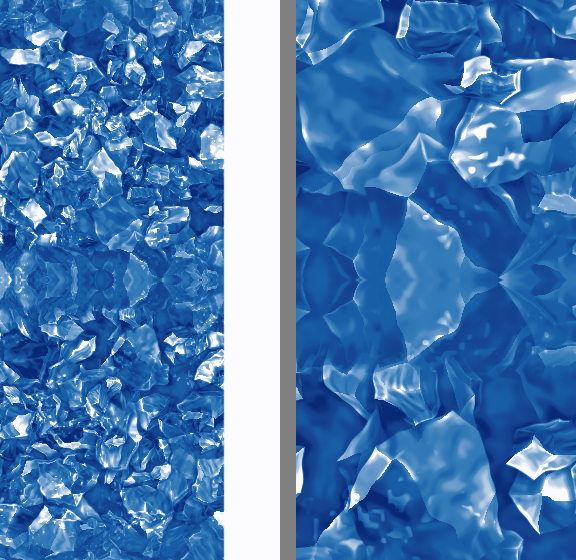
Left: the whole. Right: its middle third, enlarged.
Reproduce this texture procedurally as a Shadertoy shader.

```glsl
// A heap of broken blue glass filling a tall panel, with a plain white strip at right.
// Each shard is a small convex polyhedron: the lowest of its planes picks the facet.
// Layers of jittered shards are painted over each other as a tone, then coloured.

const float TAU = 6.28319;
const float PANEL_WIDTH = 0.8;     // share of the canvas covered by glass
const float MIRROR_Y = 1.0;        // seam height, canvas is 1 wide and 2 high
const float MIRROR_REACH = 0.13;   // height of the reflected band below the seam
const float HAZE = 0.38;           // softening near the seam and both ends
const float SHADOW = 0.5;
const float GLOSS_SHARE = 0.14;    // share of facets reflecting the sky
const float GLOSS_TONE = 0.88;
const float STREAKS = 0.42;
const float RIDGE_LIGHT = 0.34;
const int SIDES = 7;
const int FACES = 9;               // sides plus two top planes

const vec3 DEEP  = vec3(0.03, 0.16, 0.46);
const vec3 NAVY  = vec3(0.08, 0.26, 0.56);
const vec3 ROYAL = vec3(0.09, 0.37, 0.65);
const vec3 AZURE = vec3(0.20, 0.48, 0.72);
const vec3 SKY   = vec3(0.45, 0.63, 0.81);
const vec3 ICE   = vec3(0.71, 0.80, 0.89);
const vec3 WHITE = vec3(0.99, 0.99, 1.00);

float hash(vec2 p) {
    vec3 q = fract(p.xyx * 0.1031);
    q += dot(q, q.yzx + 33.33);
    return fract((q.x + q.y) * q.z);
}

float noise(vec2 p) {
    vec2 i = floor(p), f = fract(p);
    f = f * f * (3.0 - 2.0 * f);
    return mix(mix(hash(i), hash(i + vec2(1, 0)), f.x),
               mix(hash(i + vec2(0, 1)), hash(i + vec2(1, 1)), f.x), f.y);
}

mat2 rotation(float a) {
    return mat2(cos(a), sin(a), -sin(a), cos(a));
}

// Paints one layer of shards over the given tone
float addShards(float tone, vec2 uv, float cell, float presence, float seed) {
    vec2 g = uv / cell, home = floor(g);
    float blur = 0.8 / (iResolution.x * cell);
    for (int j = 1; j >= -1; j--)
    for (int i = -1; i <= 1; i++) {
        vec2 id = home + vec2(i, j), key = id + seed;
        if (hash(key) > presence) continue;
        vec2 centre = id + 0.2 + 0.6 * vec2(hash(key + 7.1), hash(key + 13.7));
        vec2 size = vec2(0.68, mix(0.36, 0.62, hash(key + 29.9)));
        vec2 p = rotation(TAU * hash(key + 21.3)) * (g - centre) / size;

        // Lowest and second lowest plane, and distance to the outline
        float low = 1e3, second = 1e3, edge = 1e3, face = 0.0;
        for (int k = 0; k < FACES; k++) {
            float n = float(k);
            float r1 = hash(key + vec2(n * 3.7, 41.0));
            float r2 = hash(key + vec2(67.0, n * 5.3));
            float h = 0.42 + 0.9 * dot(p, vec2(r1, r2) - 0.5);
            if (k < SIDES) {
                float a = (n + 0.7 * r1) * TAU / float(SIDES);
                float d = mix(0.68, 1.0, r2) - dot(p, vec2(cos(a), sin(a)));
                edge = min(edge, d);
                h = d * mix(0.5, 2.2, fract(r1 * 7.0 + r2 * 5.0));
            }
            if (h < low) { second = low; low = h; face = n; }
            else second = min(second, h);
        }
        if (edge < -0.28) continue;
        tone *= 1.0 - SHADOW * smoothstep(-0.28, 0.0, edge);

        // Facet tone, sheen, fracture streaks and lit ridges
        vec2 faceKey = key + vec2(face * 11.3, face * 4.9 + 83.0);
        float angle = TAU * hash(faceKey + 3.3);
        vec2 q = rotation(angle) * p;
        float lit = mix(0.06, 0.80, hash(faceKey)) + 0.22 * q.x;
        float gloss = step(1.0 - GLOSS_SHARE, hash(faceKey + 17.7));
        lit = mix(lit, GLOSS_TONE + 0.15 * q.y, gloss);
        float streak = noise(q * vec2(3.0, 11.0) + key * 5.0);
        lit += STREAKS * (streak - 0.5) * (1.0 - 0.5 * gloss);
        float chipped = smoothstep(0.35, 0.75, noise(uv * 38.0 + seed));
        float ridge = 1.0 - smoothstep(0.0, 0.07, second - low);
        float rim = 1.0 - smoothstep(0.02, 0.09, edge);
        lit += RIDGE_LIGHT * chipped * max(ridge, rim);
        tone = mix(tone, clamp(lit, 0.0, 1.05), smoothstep(-blur, blur, edge * 0.5));
    }
    return tone;
}

float glassTone(vec2 uv) {
    // Ragged outlines
    uv += 0.018 * (vec2(noise(uv * 17.0), noise(uv * 17.0 + 50.0)) - 0.5);
    uv += 0.007 * (vec2(noise(uv * 60.0), noise(uv * 60.0 + 90.0)) - 0.5);
    float tone = 0.05 + 0.35 * noise(uv * 25.0);
    tone = addShards(tone, uv, 0.12, 0.90, 11.0);
    tone = addShards(tone, uv, 0.19, 0.70, 137.0);
    tone = addShards(tone, uv, 0.16, 0.45, 271.0);
    tone = addShards(tone, uv, 0.075, 0.22, 419.0);
    // Surface grain and small glints
    tone += 0.16 * (noise(uv * 85.0) - 0.5) + 0.14 * (noise(uv * 33.0) - 0.5);
    float glint = noise(uv * 110.0) * (0.4 + 0.8 * noise(uv * 14.0 + 30.0));
    return tone + 0.4 * smoothstep(0.66, 0.9, glint);
}

vec3 glassColour(float t) {
    vec3 c = mix(DEEP, NAVY, smoothstep(0.0, 0.14, t));
    c = mix(c, ROYAL, smoothstep(0.14, 0.36, t));
    c = mix(c, AZURE, smoothstep(0.38, 0.60, t));
    c = mix(c, SKY, smoothstep(0.60, 0.80, t));
    c = mix(c, ICE, smoothstep(0.80, 0.92, t));
    return mix(c, WHITE, smoothstep(0.92, 1.04, t));
}

void mainImage(out vec4 fragColor, in vec2 fragCoord) {
    vec2 uv = fragCoord / iResolution.xy * vec2(1.0, 2.0);
    float tone = glassTone(uv);

    // Reflected band below the seam
    float below = MIRROR_Y - uv.y;
    if (below > 0.0 && below < MIRROR_REACH) {
        float mirrored = glassTone(vec2(uv.x, MIRROR_Y + below));
        tone = mix(mirrored, tone, smoothstep(0.5, 1.0, below / MIRROR_REACH));
    }

    // Hazy seam and ends
    float fromSeam = min(abs(below), 1.0 - abs(below));
    float haze = HAZE * (1.0 - smoothstep(0.06, 0.16, fromSeam));
    tone = mix(tone, 0.44, haze);

    float pixel = 1.0 / iResolution.x;
    float strip = smoothstep(-pixel, pixel, uv.x - PANEL_WIDTH);
    fragColor = vec4(mix(glassColour(tone), WHITE, strip), 1.0);
}
```
